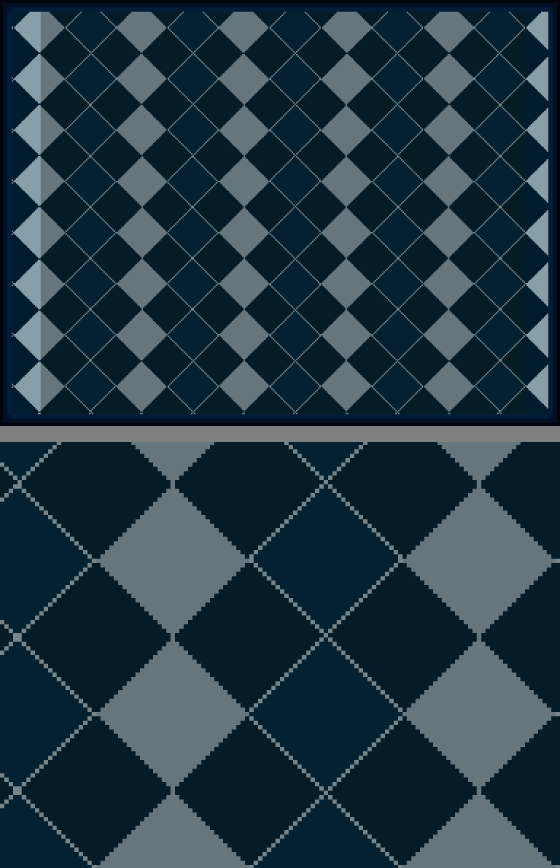
Top, the full canvas; bottom, a detail of the centre.
Give the GLSL for this pattern, as a Shadertoy shader.

```glsl
// Argyle weave of light, navy and dark diamonds with stitched diagonal lines,
// drawn on a grid of square-ish stitches inside a stepped dark blue frame.
// Each diamond is an L1 distance in a repeated cell; edges are supersampled.

#define STITCHES vec2(384.0, 292.0)   // stitches across and down the canvas
#define PERIOD vec2(70.2, 35.12)      // spacing of like diamonds, in stitches
#define LIGHT_CENTRE vec2(27.0, 19.0) // first light diamond, from upper left
#define HALF_DIAMOND 17.55            // centre to corner
#define LINE_WIDTH 1.0                // stitched line, in stitches
#define FRAME_WIDTH 8.5
#define RIM_WIDTH 2.0                 // darkest outer part of the frame
#define BEVEL_START 5.3               // bright inner part of the frame
#define SIDE_BANDS vec2(28.5, 360.0)  // limits of the brighter side strips
#define SAMPLES 4

const vec3 DARK = vec3(0.020, 0.110, 0.153);
const vec3 NAVY = vec3(0.016, 0.129, 0.192);
const vec3 LIGHT = vec3(0.400, 0.463, 0.490);
const vec3 LINE = vec3(0.460, 0.520, 0.540);
const vec3 SIDE_DARK = vec3(0.000, 0.110, 0.175);
const vec3 SIDE_LIGHT = vec3(0.535, 0.620, 0.660);
const vec3 RIM = vec3(0.005, 0.015, 0.040);
const vec3 FRAME = vec3(0.008, 0.055, 0.135);
const vec3 BEVEL = vec3(0.012, 0.110, 0.220);

// Signed L1 distance to the nearest diamond of a repeating set
float diamonds(vec2 p, vec2 centre) {
    vec2 q = p - centre;
    q -= PERIOD * round(q / PERIOD);
    return abs(q.x) + abs(q.y) - HALF_DIAMOND;
}

vec3 argyle(vec2 p) {
    float light = diamonds(p, LIGHT_CENTRE);
    float navy = diamonds(p, LIGHT_CENTRE + vec2(0.5 * PERIOD.x, 0.0));
    bool side = p.x < SIDE_BANDS.x || p.x > SIDE_BANDS.y;

    if (light < 0.0) return side ? SIDE_LIGHT : LIGHT;
    if (abs(navy) < 0.5 * LINE_WIDTH) return LINE;
    if (side) return SIDE_DARK;
    return navy < 0.0 ? NAVY : DARK;
}

vec3 stitchColour(vec2 p) {
    // Distances to the nearest vertical and horizontal canvas edges
    vec2 inset = min(p, STITCHES - p);
    float edge = min(inset.x, inset.y);
    if (edge < RIM_WIDTH) return RIM;
    if (edge < BEVEL_START) return FRAME;
    if (edge < FRAME_WIDTH) {
        bool corner = max(inset.x, inset.y) < FRAME_WIDTH;
        return corner ? mix(FRAME, BEVEL, 0.5) : BEVEL;
    }
    return argyle(p);
}

void mainImage(out vec4 fragColor, in vec2 fragCoord) {
    vec3 sum = vec3(0.0);
    for (int j = 0; j < SAMPLES; j++) {
        for (int i = 0; i < SAMPLES; i++) {
            vec2 offset = (vec2(i, j) + 0.5) / float(SAMPLES) - 0.5;
            vec2 uv = (fragCoord + offset) / iResolution.xy;
            vec2 p = vec2(uv.x, 1.0 - uv.y) * STITCHES;
            sum += stitchColour(floor(p) + 0.5);
        }
    }
    fragColor = vec4(sum / float(SAMPLES * SAMPLES), 1.0);
}
```
